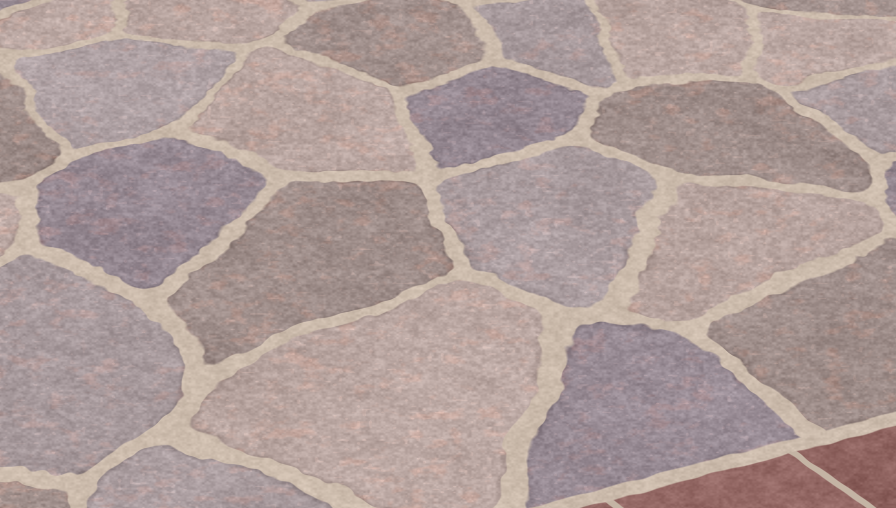
A Shadertoy shader for this texture:

```glsl
// Irregular flagstone paving with sandy joints, seen at a slant, and a brick border in one corner.

const vec3 SAND = vec3(0.80, 0.735, 0.675);
const vec3 ROSE = vec3(0.725, 0.65, 0.63);
const vec3 LILAC = vec3(0.665, 0.613, 0.622);
const vec3 BROWN = vec3(0.63, 0.565, 0.55);
const vec3 VIOLET = vec3(0.58, 0.53, 0.565);
const vec3 BRICK = vec3(0.58, 0.41, 0.395);
const float HORIZON = 2.2;

float hash(vec2 p) {
    vec3 q = fract(p.xyx * 0.1031);
    q += dot(q, q.yzx + 33.33);
    return fract((q.x + q.y) * q.z);
}

float noise(vec2 p) {
    vec2 i = floor(p), f = fract(p);
    f = f * f * (3.0 - 2.0 * f);
    return mix(mix(hash(i), hash(i + vec2(1, 0)), f.x),
               mix(hash(i + vec2(0, 1)), hash(i + vec2(1, 1)), f.x), f.y);
}

float fbm(vec2 p) {
    float sum = 0.0, amp = 0.5;
    for (int i = 0; i < 4; i++) {
        sum += amp * noise(p);
        p = mat2(1.6, 1.2, -1.2, 1.6) * p + 7.3;
        amp *= 0.5;
    }
    return sum / 0.9375;
}

float smoothMin(float a, float b, float k) {
    float h = max(k - abs(a - b), 0.0) / k;
    return min(a, b) - h * h * k * 0.25;
}

vec2 seedPoint(vec2 cell) {
    return cell + 0.5 + 0.84 * (vec2(hash(cell + 3.7), hash(cell + 51.3)) - 0.5);
}

// Screen to ground plane: stones shrink and flatten towards the top
vec2 toGround(vec2 uv) {
    return 3.8 * vec2(uv.x - 0.88, 2.8) / (HORIZON - uv.y);
}

// Distance to the nearest joint, with rounded corners, and the cell of the stone
float stoneEdge(vec2 p, out vec2 id) {
    vec2 base = floor(p);
    float nearest = 1e3;
    for (int j = -1; j <= 1; j++)
        for (int i = -1; i <= 1; i++) {
            vec2 cell = base + vec2(i, j);
            float d = distance(p, seedPoint(cell));
            if (d < nearest) { nearest = d; id = cell; }
        }
    vec2 own = seedPoint(id);
    float edge = 1.0;
    for (int j = -2; j <= 2; j++)
        for (int i = -2; i <= 2; i++) {
            if (i == 0 && j == 0) continue;
            vec2 other = seedPoint(id + vec2(i, j));
            edge = smoothMin(edge, dot(0.5 * (own + other) - p, normalize(other - own)), 0.07);
        }
    return edge;
}

// Evenly spread choice among the four stone colours
vec3 stoneTint(vec2 id) {
    float pick = fract(id.x * 0.7549 + id.y * 0.5698);
    vec3 tint = pick < 0.32 ? ROSE : pick < 0.58 ? LILAC : pick < 0.82 ? BROWN : VIOLET;
    return tint + 0.03 * (hash(id + 9.1) - 0.5);
}

// Fine flattened grain, centred on zero
float grain(vec2 uv) {
    return 0.6 * noise(uv * vec2(105, 185)) + 0.4 * noise(uv * vec2(230, 290) + 17.0) - 0.5;
}

vec3 stoneColor(vec2 uv, vec2 ground, vec2 id) {
    vec3 col = stoneTint(id);
    col += 0.08 * (fbm(ground * 3.0 + id * 5.0) - 0.5);
    col += 0.07 * (fbm(uv * vec2(22, 48) + uv.yx * 9.0) - 0.5);
    float rust = smoothstep(0.55, 0.8, fbm(uv * vec2(28, 55) + 40.0));
    col += rust * vec3(0.05, 0.01, -0.005);
    float fleck = smoothstep(0.78, 0.95, noise(uv * vec2(85, 165) + 80.0));
    return col + 0.15 * grain(uv) + fleck * vec3(0.055, 0.04, 0.035);
}

// Border row of bricks; depth is the distance below its upper rim
vec3 brickColor(vec2 uv, float depth, float px) {
    float along = (uv.x - depth * 1.03 - 1.2) / 0.36;
    float joint = abs(fract(along + 0.5) - 0.5) * 0.36;
    vec3 col = BRICK + 0.06 * (hash(vec2(floor(along), 4.0)) - 0.5);
    col += 0.12 * (fbm(uv * vec2(25, 40)) - 0.5) + 0.10 * grain(uv);
    return mix(SAND - 0.03, col, smoothstep(0.008 - px, 0.008 + px, joint));
}

void mainImage(out vec4 fragColor, in vec2 fragCoord) {
    vec2 uv = fragCoord / iResolution.y;
    float px = 1.0 / iResolution.y;
    vec2 ground = toGround(uv);
    float groundPx = 10.6 * px / ((HORIZON - uv.y) * (HORIZON - uv.y));

    // Wavering, slightly crumbled outlines
    vec2 wobble = vec2(fbm(ground * 3.5), fbm(ground * 3.5 + 31.0)) - 0.5;
    vec2 crumble = vec2(noise(ground * 24.0), noise(ground * 24.0 + 11.0)) - 0.5;
    vec2 id;
    float edge = stoneEdge(ground + 0.13 * wobble + 0.022 * crumble, id);
    edge -= 0.026 + 0.026 * noise(ground * 2.3 + 60.0);

    // Sand collar that parts the stones from the bricks
    float border = uv.y - 0.263 * (uv.x - 1.147) + 0.006 * (noise(uv * 30.0) - 0.5);
    edge = min(edge, (border - 0.028) * 2.2);

    vec3 sand = SAND + 0.06 * (fbm(uv * 30.0) - 0.5) + 0.10 * grain(uv);
    vec3 stone = stoneColor(uv, ground, id);
    float rim = 1.0 - smoothstep(0.0, 0.025, edge);
    stone -= 0.07 * rim * smoothstep(0.4, 0.7, noise(ground * 5.0 + 22.0));

    vec3 col = mix(sand, stone, smoothstep(-groundPx, groundPx, edge));
    col = mix(brickColor(uv, -border, px), col, smoothstep(-px, px, border));
    fragColor = vec4(clamp(col, 0.0, 1.0), 1.0);
}
```
